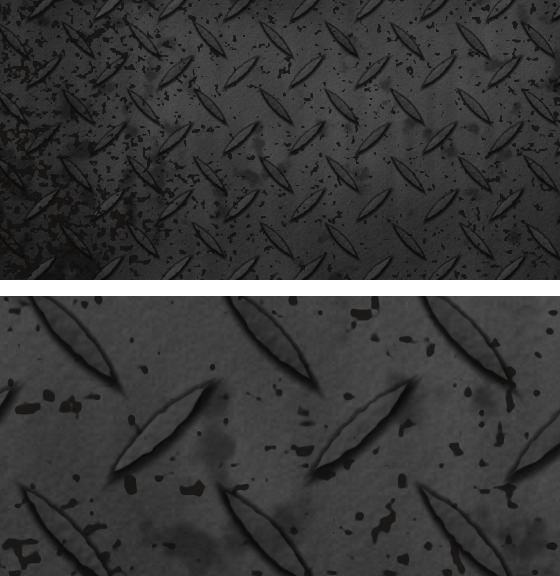
Top: the whole. Bottom: its middle third, enlarged.
Write a Shadertoy shader that draws this texture.

```glsl
// Dark, worn steel tread plate: two interleaved lattices of pointed raised bars,
// leaning opposite ways, over grainy metal with pits, streaks and grime.
// Bars are lens distance functions; the wear comes from layered value noise.

float hash(vec2 p) {
    return fract(sin(dot(p, vec2(127.1, 311.7))) * 43758.5453);
}

float noise(vec2 p) {
    vec2 i = floor(p), f = fract(p);
    f = f * f * (3.0 - 2.0 * f);
    return mix(mix(hash(i), hash(i + vec2(1, 0)), f.x),
               mix(hash(i + vec2(0, 1)), hash(i + vec2(1, 1)), f.x), f.y);
}

float fbm(vec2 p) {
    float sum = 0.0, amp = 0.5;
    for (int i = 0; i < 4; i++) {
        sum += amp * noise(p);
        p = mat2(1.6, 1.2, -1.2, 1.6) * p + 7.3;
        amp *= 0.5;
    }
    return sum / 0.9375;
}

// Lens with pointed ends; p.x runs across it, p.y along it
float lens(vec2 p, float halfWidth, float halfLength) {
    float radius = (halfLength * halfLength + halfWidth * halfWidth) / (2.0 * halfWidth);
    return length(vec2(abs(p.x) + radius - halfWidth, p.y)) - radius;
}

// Fine surface height, used for the grain relief
float grain(vec2 p) {
    return 0.6 * noise(p * 95.0) + 0.4 * noise(p * 190.0 + 31.0);
}

void mainImage(out vec4 fragColor, in vec2 fragCoord) {
    vec2 p = fragCoord / iResolution.y;
    float aa = 1.0 / iResolution.y;

    // Broad light: brightest at upper right, falling off left and below
    float tone = 0.25 - 0.055 * smoothstep(0.75, 0.0, p.x)
                      - 0.065 * smoothstep(0.65, 0.0, p.y)
                      - 0.025 * smoothstep(0.85, 1.0, p.y)
                      - 0.02 * smoothstep(1.75, 2.0, p.x);
    float clouds = fbm(p * 5.0 + 3.0);
    tone *= 0.82 + 0.36 * clouds;
    tone *= 0.92 + 0.16 * noise(p * vec2(28.0, 4.0));
    float relief = grain(p) - grain(p + vec2(-0.003, 0.004));
    tone += 0.045 * relief + 0.025 * (hash(floor(p * 256.0)) - 0.5);

    // Lattice, its columns spreading slightly towards the bottom
    float row = (0.859 - p.y) / 0.2388;
    vec2 pitch = vec2(0.2344 + 0.0014 * row, 0.2388);
    vec2 lattice = vec2((p.x - 0.984) / pitch.x, row);
    float barMask = 0.0;

    for (int k = 0; k < 2; k++) {
        vec2 q = lattice - (k == 0 ? vec2(0.0) : vec2(0.48, 0.47));
        vec2 id = round(q);
        vec2 seed = id + 17.0 * float(k);
        vec2 d = (q - id) * pitch * vec2(1, -1);
        d += 0.006 * (vec2(hash(seed), hash(seed + 5.2)) - 0.5);

        vec2 along = k == 0 ? vec2(0.68, -0.733) : vec2(0.733, 0.68);
        vec2 across = k == 0 ? vec2(0.733, 0.68) : vec2(-0.68, 0.733);
        vec2 local = vec2(dot(d, across), dot(d, along));
        float rough = 0.003 * (noise(p * 110.0) - 0.5);
        float halfWidth = 0.0155 + 0.002 * (hash(seed + 9.1) - 0.5);
        float dist = lens(local, halfWidth, 0.081) + rough;

        // Shadow below the bar and a tight dark seam around it
        vec2 under = d + vec2(-0.002, 0.007);
        float shadow = lens(vec2(dot(under, across), dot(under, along)), halfWidth, 0.083);
        tone *= 1.0 - 0.62 * smoothstep(0.009, -0.003, shadow);
        tone *= 1.0 - 0.4 * smoothstep(0.006, 0.0, dist);

        // Worn top face, lit from above
        float face = smoothstep(aa, -aa, dist + 0.002);
        float light = 0.84 + 0.16 * p.y - 0.14 * smoothstep(0.7, 0.0, p.x);
        float top = (k == 0 ? 0.215 : 0.25) * light * (0.9 + 0.2 * hash(seed + 2.7));
        top += 1.6 * local.x + 0.08 * relief + 0.05 * (clouds - 0.5);
        top -= 0.05 * smoothstep(-0.005, 0.0, dist);
        tone = mix(tone, top, face);
        barMask = max(barMask, face);
    }

    // Pits and stains, densest at the left and sparser on the bars
    float grime = 0.15 * smoothstep(1.1, 0.0, p.x) + 0.22 * (fbm(p * 3.5 + 20.0) - 0.5);
    float pitNoise = 0.65 * noise(p * 62.0 + 4.0) + 0.35 * noise(p * 125.0 + 9.0);
    float pits = smoothstep(0.69, 0.78, pitNoise + grime - 0.1 * barMask);
    float stains = smoothstep(0.6, 0.8, fbm(p * 13.0 + 40.0) + 0.6 * grime);
    tone *= 1.0 - 0.35 * stains * (1.0 - 0.5 * barMask);

    vec3 steel = tone * vec3(1.0, 1.0, 1.01);
    vec3 color = mix(steel, vec3(0.07, 0.06, 0.05), 0.8 * pits);
    color = max(color, vec3(0.05, 0.045, 0.04));
    fragColor = vec4(color, 1.0);
}
```
